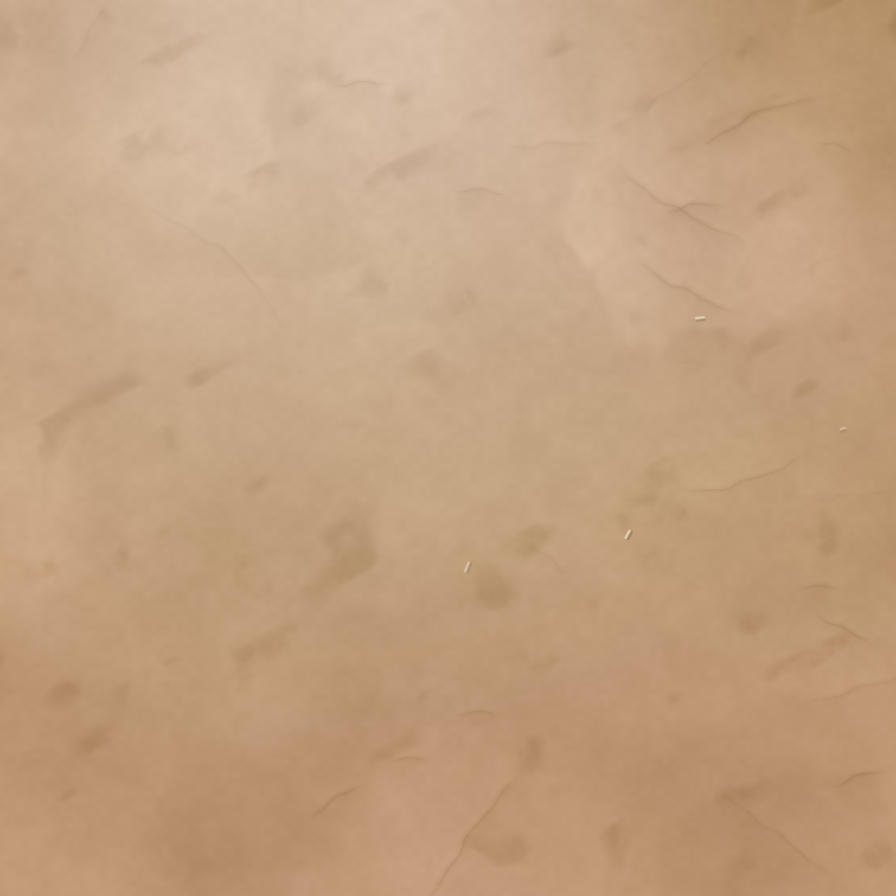
Give the GLSL for this texture, as a three.js fragment shader.

```glsl
varying vec2 vUv;

const vec3 SHADE = vec3(0.728, 0.570, 0.432);
const vec3 LIT = vec3(0.848, 0.752, 0.655);
const vec3 OCHRE = vec3(0.640, 0.500, 0.325);
const vec3 SPECK = vec3(0.92, 0.85, 0.75);

float hash(vec2 p) {
  return fract(sin(dot(p, vec2(127.1, 311.7))) * 43758.5453);
}

float noise(vec2 p) {
  vec2 i = floor(p);
  vec2 f = fract(p);
  f = f * f * (3.0 - 2.0 * f);
  float low = mix(hash(i), hash(i + vec2(1.0, 0.0)), f.x);
  float high = mix(hash(i + vec2(0.0, 1.0)), hash(i + 1.0), f.x);
  return mix(low, high, f.y);
}

float fbm(vec2 p) {
  float sum = 0.0;
  float amp = 0.5;
  for (int i = 0; i < 5; i++) {
    sum += amp * noise(p);
    p = mat2(1.6, 1.2, -1.2, 1.6) * p + 7.3;
    amp *= 0.5;
  }
  return sum;
}

vec2 rotate(vec2 p, float angle) {
  float c = cos(angle);
  float s = sin(angle);
  return vec2(c * p.x + s * p.y, c * p.y - s * p.x);
}

// Curved fold: a dark line with a soft shadow below and a faint light above
float crease(vec2 p, float halfLength, float bend, float width) {
  float along = clamp(1.0 - abs(p.x) / halfLength, 0.0, 1.0);
  float y = p.y - bend * p.x * p.x + 0.008 * (noise(p * 45.0) - 0.5);
  float line = exp(-y * y / (width * width));
  float side = y < 0.0 ? exp(y / (width * 5.0)) : -0.6 * exp(-y / (width * 4.0));
  return smoothstep(0.0, 0.7, along) * (0.6 * line + 0.4 * side);
}

float creases(vec2 uv) {
  float sum = 0.0;
  for (int i = 0; i < 26; i++) {
    float id = float(i);
    vec2 centre = vec2(hash(vec2(id, 1.3)), hash(vec2(id, 4.7)));
    float angle = mix(-0.8, 1.0, hash(vec2(id, 8.1)));
    float size = hash(vec2(id, 2.9));
    float depth = mix(0.25, 1.0, hash(vec2(id, 6.2)));
    float halfLength = mix(0.025, 0.13, size * size);
    float bend = 5.0 * (hash(vec2(id, 9.4)) - 0.5);
    sum += depth * crease(rotate(uv - centre, angle), halfLength, bend, 0.0032);
  }
  return sum;
}

// Trowel patches: a contour that is crisp in places and fades in others
float patches(vec2 uv, float scale, float seed) {
  vec2 p = uv * scale + seed;
  float field = noise(p + 0.8 * fbm(p * 1.3));
  float edge = mix(0.015, 0.25, noise(p * 1.7 + 31.0));
  return smoothstep(0.5 - edge, 0.5 + edge, field) - 0.5;
}

float rod(vec2 p, float halfLength, float radius) {
  p.x -= clamp(p.x, -halfLength, halfLength);
  return 1.0 - smoothstep(radius * 0.3, radius * 1.7, length(p));
}

void main() {
  vec2 uv = vUv;
  vec2 warped = uv + 0.12 * (vec2(fbm(uv * 3.0), fbm(uv * 3.0 + 19.0)) - 0.5);

  // Broad glow from the top, ochre shade in the upper right corner
  vec2 d = (warped - vec2(0.38, 0.99)) / vec2(0.58, 0.58);
  float light = exp(-dot(d, d));
  vec3 color = mix(SHADE, LIT, light);
  float corner = smoothstep(0.48, 0.0, length((warped - vec2(1.02, 1.02)) * vec2(1.0, 1.15)));
  color = mix(color, OCHRE, 0.85 * corner);

  // Yellow band across the middle, pinker tones around it
  float height = (warped.y - 0.47) / 0.2;
  float hue = 0.6 * exp(-height * height) + fbm(uv * 4.0 + 5.0) - 0.62;
  color += hue * vec3(0.008, 0.024, 0.004);

  // Clouds and patches
  float tone = 0.085 * (fbm(uv * vec2(4.0, 5.0) + 11.0) - 0.48);
  tone += 0.030 * patches(uv, 3.2, 2.0) + 0.016 * patches(uv, 6.0, 14.0);

  // Mottling and faint weave
  tone += 0.022 * (fbm(uv * 24.0 + 40.0) - 0.48);
  tone += 0.013 * (noise(uv * 60.0) - 0.5) + 0.013 * (noise(uv * 140.0) - 0.5);

  // Folds and scattered soft stains
  tone -= 0.055 * creases(uv);
  float stain = smoothstep(0.70, 0.92, noise(rotate(uv, 0.5) * vec2(17.0, 30.0) + 3.0));
  tone -= 0.045 * stain * smoothstep(0.4, 0.65, fbm(uv * 18.0));
  color += tone * vec3(1.0, 1.05, 1.1);

  // Tiny pale flecks, each with a thin shadow
  for (int i = 0; i < 4; i++) {
    float id = float(i);
    vec2 centre = mix(vec2(0.5, 0.35), vec2(0.95, 0.9), vec2(hash(vec2(id, 21.0)), hash(vec2(id, 27.0))));
    vec2 p = rotate(uv - centre, 1.2 * hash(vec2(id, 33.0)));
    float size = mix(0.001, 0.0055, hash(vec2(id, 39.0)));
    float strength = mix(0.4, 0.95, hash(vec2(id, 45.0)));
    color = mix(color, color * 0.7, 0.6 * strength * rod(p + vec2(0.0, 0.003), size, 0.0014));
    color = mix(color, SPECK, strength * rod(p, size, 0.0014));
  }

  gl_FragColor = vec4(color, 1.0);
}
```
